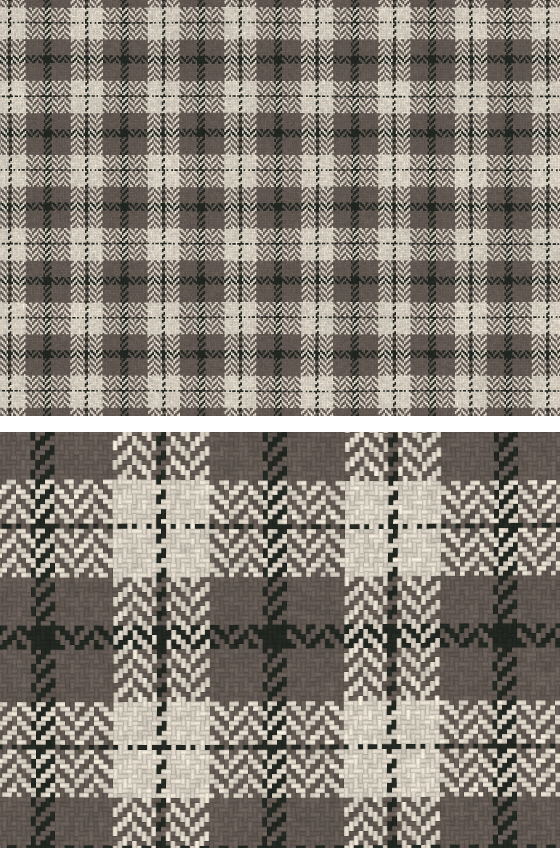
Top: the whole. Bottom: its middle third, enlarged.
Give the GLSL for this texture, as a Shadertoy shader.

```glsl
// Woven plaid cloth: cream, brown and near-black yarns striped both ways.
// Each thread crossing picks warp or weft by a broken 2/2 twill, so blocks of
// unlike yarns turn to specks. Gradient noise adds slubs and a loose drift.

float hash(vec2 p) {
    vec3 q = fract(p.xyx * vec3(0.1031, 0.1030, 0.0973));
    q += dot(q, q.yzx + 33.33);
    return fract((q.x + q.y) * q.z);
}

float gradDot(vec2 cell, vec2 offset) {
    float angle = 6.2832 * hash(cell);
    return dot(vec2(cos(angle), sin(angle)), offset);
}

float gradientNoise(vec2 p) {
    vec2 i = floor(p), f = p - i;
    vec2 s = f * f * f * (f * (f * 6.0 - 15.0) + 10.0);
    vec2 e = vec2(0.0, 1.0);
    return mix(mix(gradDot(i, f), gradDot(i + e.yx, f - e.yx), s.x),
               mix(gradDot(i + e.xy, f - e.xy), gradDot(i + e.yy, f - e.yy), s.x), s.y);
}

// Yarn colour from the thread's place in its repeat: 20 cream, the rest brown,
// a thin dark line inside the cream and a five-thread dark band in the brown.
vec3 yarnColour(float place, float lineEnd, float bandStart) {
    vec3 colour = place < 20.0 ? vec3(0.88, 0.85, 0.795) : vec3(0.405, 0.365, 0.34);
    bool line = place >= 9.0 && place < lineEnd;
    bool band = place >= bandStart && place < bandStart + 5.0;
    return line || band ? vec3(0.14, 0.16, 0.135) : colour;
}

// Colour of the cloth at a point measured in threads
vec3 cloth(vec2 p) {
    vec2 id = floor(p), f = 2.0 * (p - id) - 1.0;

    // Broken twill: the diagonal flips every four warp threads
    float k = mod(id.x, 8.0);
    float phase = k < 4.0 ? k : 9.0 - k;
    bool warpOnTop = mod(id.y + phase, 4.0) < 2.0;

    vec3 yarn = warpOnTop ? yarnColour(mod(id.x, 48.0), 11.0, 31.0)
                          : yarnColour(mod(id.y, 46.0), 10.0, 30.0);

    // Round profile across the thread, slubs along it, fuzz at each crossing
    float across = warpOnTop ? f.x : f.y;
    vec2 along = warpOnTop ? vec2(id.x * 7.31, p.y * 0.23)
                           : vec2(p.x * 0.23, id.y * 7.31 + 50.0);
    float shade = 1.0 - 0.22 * across * across;
    shade *= 1.0 + 0.13 * gradientNoise(along);
    shade *= 0.94 + 0.12 * hash(id + 17.0);
    return yarn * shade;
}

void mainImage(out vec4 fragColor, in vec2 fragCoord) {
    vec2 uv = fragCoord / iResolution.xy;

    // Slow drift of the threads, in thread widths
    vec2 drift = 0.6 * vec2(gradientNoise(uv * vec2(5.0, 4.0)),
                            gradientNoise(uv * vec2(4.0, 6.0) + 31.0));

    // Average a 4 x 4 grid inside the pixel to smooth thread edges
    vec3 sum = vec3(0.0);
    for (int n = 0; n < 16; n++) {
        vec2 sub = (vec2(n % 4, n / 4) - 1.5) / 4.0;
        vec2 q = (fragCoord + sub) / iResolution.xy;
        vec2 repeats = vec2(q.x * 7.286 + 0.08, (1.0 - q.y) * 5.644 - 0.1);
        sum += cloth(repeats * vec2(48.0, 46.0) + drift);
    }
    vec3 colour = sum / 16.0;

    // Faint unevenness over the whole cloth
    colour *= 1.0 + 0.04 * gradientNoise(uv * vec2(8.0, 6.0) + 9.0);
    fragColor = vec4(colour, 1.0);
}
```
